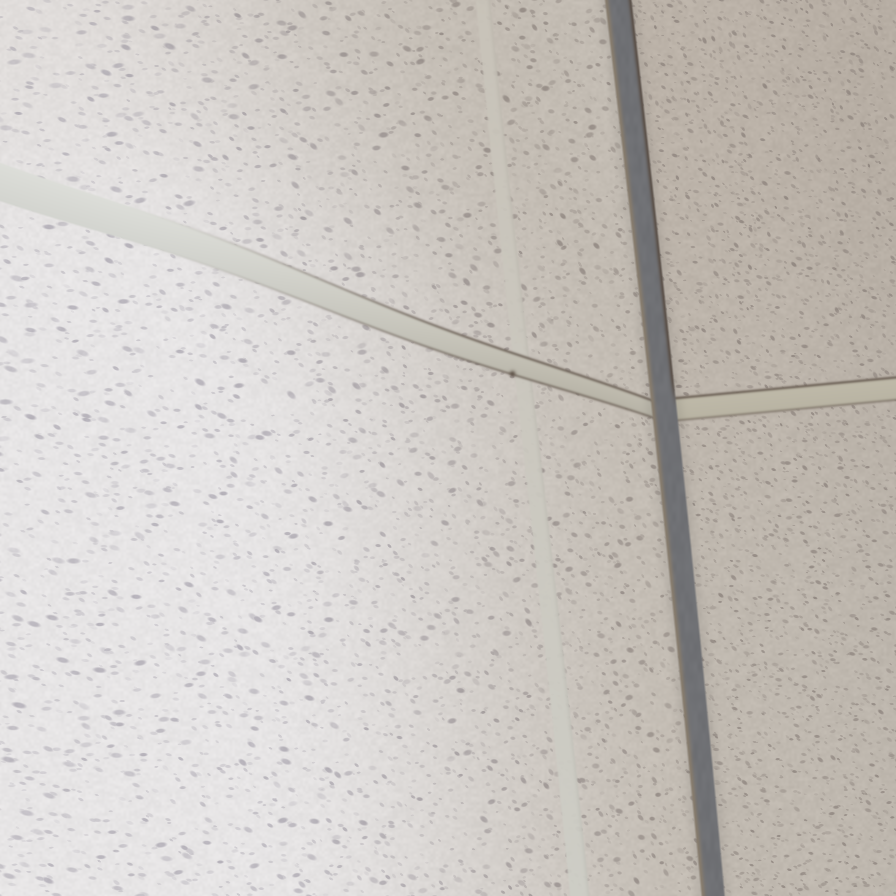
Reproduce this texture procedurally as a three.js fragment shader.

```glsl
// Speckled ceiling tiles divided by pale grid strips and a dark vertical rail.
#define SOFT 0.0017
#define SPECK_ROWS 62.0
#define SPECK_AMOUNT 0.62
#define GRAIN 0.022
#define WHITE_TILE vec3(0.905, 0.898, 0.900)
#define BEIGE_TILE vec3(0.765, 0.738, 0.702)
#define SHADE_TILE vec3(0.735, 0.700, 0.660)
#define RAIL vec3(0.435, 0.440, 0.455)
#define RAIL_EDGE vec3(0.54, 0.49, 0.42)
#define CREVICE vec3(0.34, 0.29, 0.25)

varying vec2 vUv;

float hash(vec2 p) {
  vec3 q = fract(vec3(p.xyx) * 0.1031);
  q += dot(q, q.yzx + 33.33);
  return fract((q.x + q.y) * q.z);
}

float noise(vec2 p) {
  vec2 i = floor(p), f = fract(p);
  f = f * f * (3.0 - 2.0 * f);
  vec2 e = vec2(1.0, 0.0);
  return mix(mix(hash(i), hash(i + e.xy), f.x),
             mix(hash(i + e.yx), hash(i + e.xx), f.x), f.y);
}

// Coverage of a strip from its signed offset and half width
float band(float d, float halfWidth) {
  return 1.0 - smoothstep(halfWidth - SOFT, halfWidth + SOFT, abs(d));
}

// Soft thin line centred on a zero offset
float line(float d, float width) {
  return exp(-d * d / (width * width));
}

// Scattered elongated pits, one candidate in each cell
float specks(vec2 p, float tilt, float chance) {
  vec2 cell = floor(p);
  float ink = 0.0;
  for (int j = -1; j <= 1; j++) {
    for (int i = -1; i <= 1; i++) {
      vec2 id = cell + vec2(float(i), float(j));
      vec2 jitter = vec2(hash(id + 7.3), hash(id + 51.7));
      vec2 d = p - id - jitter;
      float a = tilt + (hash(id + 23.1) - 0.5) * 1.1;
      d = mat2(cos(a), -sin(a), sin(a), cos(a)) * d;
      float size = mix(0.15, 0.30, hash(id + 91.9));
      float pit = 1.0 - smoothstep(0.45, 1.15, length(d / vec2(size * 1.35, size * 0.75)));
      float strength = step(hash(id + 133.0), chance) * mix(0.3, 1.0, hash(id + 177.0));
      ink = max(ink, pit * strength);
    }
  }
  return ink;
}

void main() {
  vec2 uv = vUv;
  float x = uv.x, y = uv.y;

  // Offsets from the centre line of each strip
  float bow = 0.012 * y * (1.0 - y);
  float railD = x - (0.796 - 0.106 * y + bow);
  float thinD = x - (0.647 - 0.108 * y - 0.02 * y * (1.0 - y) * (y - 0.5));
  float leftD = y - (0.797 - 0.348 * x + 0.012 * sin(x * 8.7) * x * (0.72 - x) * 4.0);
  float rightD = y - (0.543 + 0.094 * (x - 0.753));
  float rightSide = smoothstep(-SOFT, SOFT, railD);

  // Tile light, falling off toward the rail and the top
  float fall = smoothstep(-0.52, 0.02, railD + 0.16 * smoothstep(0.45, 1.1, y));
  vec3 leftTile = mix(WHITE_TILE, BEIGE_TILE, fall);
  leftTile -= vec3(0.025, 0.032, 0.042) * smoothstep(0.65, 1.0, y) * (1.0 - fall);
  vec3 rightTile = mix(BEIGE_TILE - 0.012, SHADE_TILE, smoothstep(0.2, 0.95, y));
  rightTile -= 0.018 * smoothstep(0.1, 0.28, railD);
  vec3 col = mix(leftTile, rightTile, rightSide);

  // Pits and paper grain
  vec2 leftGrid = vec2(42.0 * x + 26.0 * x * x, SPECK_ROWS * y);
  vec2 rightGrid = vec2(88.0 * x, 90.0 * y) + 200.0;
  float pits = railD < 0.0
    ? max(specks(leftGrid, -0.25, 0.52), 0.6 * specks(leftGrid * 1.55 + 90.0, -0.3, 0.42))
    : max(specks(rightGrid, mix(-0.2, -0.8, y), 0.56),
          0.65 * specks(rightGrid * 1.4, -0.4, 0.45));
  vec3 pitColor = mix(vec3(0.60, 0.58, 0.63), vec3(0.50, 0.46, 0.44), max(fall, rightSide));
  col = mix(col, pitColor, pits * SPECK_AMOUNT);
  col += GRAIN * (noise(uv * vec2(170.0, 230.0)) + noise(uv * 330.0) - 1.0);

  // Thin upright strip
  float thinHalf = mix(0.0108, 0.0078, y);
  vec3 thinColor = mix(vec3(0.805, 0.805, 0.775), vec3(0.785, 0.765, 0.725), y);
  thinColor -= 0.035 * line(thinD - thinHalf, 0.003);
  col = mix(col, thinColor, 0.92 * band(thinD, thinHalf));

  // Long slanted strip, tapering into the rail
  float leftHalf = mix(0.0215, 0.0095, clamp(x / 0.723, 0.0, 1.0));
  vec3 slantColor = mix(vec3(0.845, 0.850, 0.830), vec3(0.735, 0.720, 0.670),
                        smoothstep(0.12, 0.72, x));
  slantColor += 0.018 * leftD / leftHalf;
  float isLeft = 1.0 - rightSide;
  col = mix(col, slantColor, band(leftD, leftHalf) * isLeft);
  float edgeFade = smoothstep(0.12, 0.58, x) * isLeft;
  col = mix(col, CREVICE, 0.58 * edgeFade * line(leftD - leftHalf, 0.0020));
  col = mix(col, CREVICE, 0.46 * edgeFade * line(leftD + leftHalf, 0.0019));
  col = mix(col, CREVICE, 0.75 * line(length(uv - vec2(0.572, 0.583)), 0.0035));

  // Short strip on the shaded side
  float rightHalf = 0.0125;
  vec3 shortColor = vec3(0.735, 0.715, 0.650) + 0.012 * rightD / rightHalf;
  col = mix(col, shortColor, band(rightD, rightHalf) * rightSide);
  col = mix(col, CREVICE, 0.62 * rightSide * line(rightD - rightHalf, 0.0019));
  col = mix(col, CREVICE, 0.36 * rightSide * line(rightD + rightHalf, 0.0018));

  // Dark rail with a warm left rim and a crevice on the upper right
  float railHalf = mix(0.0128, 0.0148, y);
  vec3 railColor = RAIL + 0.025 * (noise(uv * vec2(210.0, 90.0)) - 0.5);
  railColor = mix(railColor, RAIL_EDGE, 0.85 * line(railD + railHalf - 0.001, 0.0035));
  float upper = smoothstep(0.54, 0.58, y);
  railColor = mix(railColor, CREVICE, 0.8 * upper * line(railD - railHalf + 0.001, 0.0028));
  col *= 1.0 - 0.06 * line(abs(railD) - railHalf, 0.008);
  col = mix(col, railColor, band(railD, railHalf));

  gl_FragColor = vec4(clamp(col, 0.0, 1.0), 1.0);
}
```
